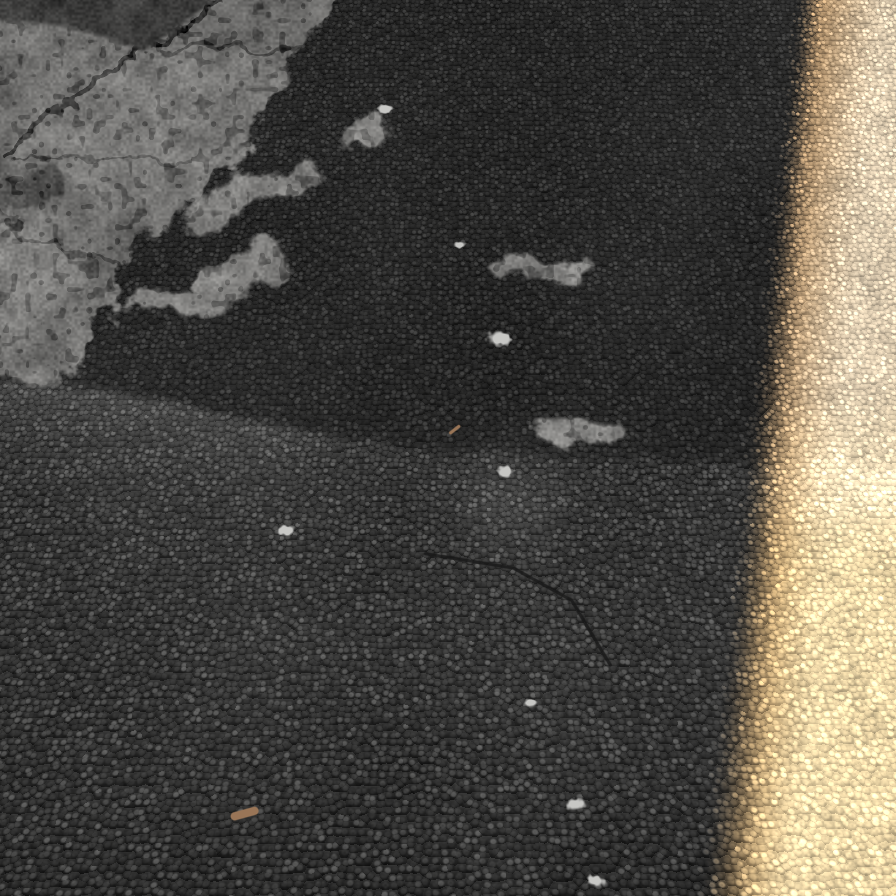
Reproduce this texture procedurally as a WebGL 1 fragment shader.

```glsl
precision highp float;
// Shaded asphalt with worn concrete patches beside a strip of warm sunlight.
uniform vec2 u_resolution;

float hash(vec2 p) {
  return fract(sin(dot(p, vec2(127.1, 311.7))) * 43758.5453);
}

float noise(vec2 p) {
  vec2 i = floor(p), f = fract(p);
  f = f * f * (3.0 - 2.0 * f);
  return mix(mix(hash(i), hash(i + vec2(1.0, 0.0)), f.x),
             mix(hash(i + vec2(0.0, 1.0)), hash(i + 1.0), f.x), f.y);
}

float fbm(vec2 p) {
  float sum = 0.0, amp = 0.5;
  for (int i = 0; i < 4; i++) {
    sum += amp * noise(p);
    p = p * 2.03 + 17.0;
    amp *= 0.5;
  }
  return sum;
}

float segment(vec2 p, vec2 a, vec2 b) {
  vec2 ab = b - a;
  return length(p - a - ab * clamp(dot(p - a, ab) / dot(ab, ab), 0.0, 1.0));
}

float stroke(vec2 p, vec2 a, vec2 b, float width) {
  return 1.0 - smoothstep(width * 0.4, width * 0.4 + 0.002, segment(p, a, b));
}

float speck(vec2 p, vec2 c, float r) {
  float wobble = 0.6 * (noise(p * 240.0) - 0.5);
  return 1.0 - smoothstep(0.6, 1.2, length((p - c) * vec2(0.8, 1.2)) / r + wobble);
}

// Nearest pebble: offset to its centre in xy, random tone in z
vec3 pebble(vec2 p) {
  vec2 cell = floor(p);
  vec3 best = vec3(2.0, 2.0, 0.0);
  for (int j = -1; j <= 1; j++) {
    for (int i = -1; i <= 1; i++) {
      vec2 id = cell + vec2(float(i), float(j));
      vec2 d = p - id - 0.15 - 0.7 * vec2(hash(id), hash(id + 41.3));
      if (dot(d, d) < dot(best.xy, best.xy)) best = vec3(d, hash(id + 7.7));
    }
  }
  return best;
}

void main() {
  vec2 uv = gl_FragCoord.xy / u_resolution;
  float cloud = fbm(uv * 7.0);
  float rough = fbm(uv * 45.0) - 0.47;
  float grain = noise(uv * 330.0) - 0.5;

  // Pebbles shrink towards the top
  vec2 ground = vec2((uv.x - 0.5) * (1.0 + 0.8 * uv.y), uv.y * (1.1 + 0.5 * uv.y));
  vec3 stone = pebble(ground * 105.0);
  float body = 1.0 - smoothstep(0.2, 0.55, length(stone.xy));
  float relief = body * (0.25 + stone.z * stone.z) + stone.y * 0.5 - 0.28;

  // Two asphalt layers meeting at a sloping seam
  float seam = 0.568 - 0.112 * uv.x - 0.012 * sin(uv.x * 7.5 - 2.0) + 0.015 * rough;
  float below = seam - uv.y;
  float lower = smoothstep(-0.006, 0.012, below);
  float tone = mix(0.165, 0.215, lower) + 0.06 * (cloud - 0.47);
  tone -= 0.02 * lower * smoothstep(0.3, 0.0, uv.y);
  tone += 0.09 * lower * exp(-below * 14.0) * smoothstep(0.55, 0.2, uv.x);
  tone += 0.07 * exp(-60.0 * dot(uv - vec2(0.565, 0.44), uv - vec2(0.565, 0.44)) * 5.0);
  tone += relief * mix(0.11, 0.17, lower) + 0.055 * grain;
  vec3 color = tone * vec3(1.0, 1.0, 0.99);

  // Concrete slab and its worn islands
  float edge = 0.062 + (uv.y - 0.583) * 0.782 + 0.07 * rough + 0.012 * sin(uv.y * 24.0);
  float slab = smoothstep(-0.004, 0.006, min(edge - uv.x, uv.y - 0.573 + 0.03 * rough));
  vec2 w = uv + 0.035 * vec2(rough, fbm(uv * 38.0 + 9.0) - 0.47);
  float island = segment(w, vec2(0.225, 0.752), vec2(0.265, 0.783)) - 0.018;
  island = min(island, segment(w, vec2(0.265, 0.785), vec2(0.34, 0.802)) - 0.016);
  island = min(island, segment(w, vec2(0.16, 0.668), vec2(0.24, 0.66)) - 0.014);
  island = min(island, segment(w, vec2(0.235, 0.677), vec2(0.3, 0.708)) - 0.022);
  island = min(island, segment(w, vec2(0.39, 0.849), vec2(0.418, 0.859)) - 0.013);
  island = min(island, segment(w, vec2(0.558, 0.706), vec2(0.645, 0.696)) - 0.012);
  island = min(island, segment(w, vec2(0.613, 0.521), vec2(0.681, 0.516)) - 0.012);
  float worn = 1.0 - smoothstep(-0.004, 0.004, island);
  float pits = smoothstep(0.66, 0.8, noise(uv * 130.0));
  float cement = 0.46 + 0.22 * (cloud - 0.47) + 0.25 * rough + 0.12 * grain - 0.13 * pits;
  cement += 0.08 * worn * (1.0 - slab);

  // Slab joints, stains and the dark corner
  float joint = stroke(w, vec2(0.0, 0.824), vec2(0.165, 0.95), 0.006);
  joint = max(joint, stroke(w, vec2(0.165, 0.95), vec2(0.247, 1.0), 0.006));
  joint = max(joint, 0.6 * stroke(w, vec2(0.02, 0.825), vec2(0.22, 0.817), 0.002));
  joint = max(joint, 0.6 * stroke(w, vec2(0.0, 0.755), vec2(0.17, 0.685), 0.004));
  joint = max(joint, 0.7 * stroke(w, vec2(0.18, 0.945), vec2(0.36, 0.94), 0.004));
  cement -= 0.22 * joint;
  cement -= 0.14 * (1.0 - smoothstep(0.015, 0.025, segment(w, vec2(0.0, 0.775), vec2(0.05, 0.795))));
  float corner = smoothstep(-0.003, 0.006, uv.y - 0.975 + 1.3 * uv.x * uv.x)
               * smoothstep(-0.004, 0.004, uv.y - 0.824 - 0.74 * uv.x);
  cement = mix(cement, 0.24 + 0.2 * rough + 0.1 * grain, corner);
  color = mix(color, cement * vec3(1.0, 0.995, 0.98), max(slab, worn));

  // Twig, dry leaves and pale litter
  float twig = stroke(uv, vec2(0.475, 0.382), vec2(0.573, 0.366), 0.002);
  twig = max(twig, stroke(uv, vec2(0.573, 0.366), vec2(0.638, 0.33), 0.002));
  twig = max(twig, stroke(uv, vec2(0.638, 0.33), vec2(0.681, 0.258), 0.002));
  color = mix(color, vec3(0.09), 0.8 * twig);
  float leaf = max(stroke(uv, vec2(0.262, 0.089), vec2(0.284, 0.095), 0.009),
                   stroke(uv, vec2(0.503, 0.517), vec2(0.512, 0.524), 0.002));
  color = mix(color, vec3(0.6, 0.46, 0.34), leaf);
  float litter = max(speck(uv, vec2(0.557, 0.622), 0.010), speck(uv, vec2(0.564, 0.474), 0.007));
  litter = max(litter, max(speck(uv, vec2(0.642, 0.102), 0.008), speck(uv, vec2(0.319, 0.408), 0.007)));
  litter = max(litter, max(speck(uv, vec2(0.591, 0.215), 0.006), speck(uv, vec2(0.665, 0.017), 0.008)));
  litter = max(litter, max(speck(uv, vec2(0.514, 0.727), 0.005), speck(uv, vec2(0.43, 0.879), 0.006)));
  color = mix(color, vec3(0.78, 0.78, 0.77), litter);

  // Sunlight with a warm penumbra that widens towards the bottom
  float across = uv.x - 0.788 - 0.11 * uv.y + 0.012 * relief;
  float sun = smoothstep(-0.008, mix(0.065, 0.025, uv.y), across);
  vec3 lit = mix(vec3(0.95, 0.86, 0.67), vec3(0.88, 0.81, 0.70), smoothstep(0.35, 0.6, uv.y));
  lit += 0.1 * exp(-pow((uv.y - 0.455) * 22.0, 2.0));
  lit *= 0.98 + 0.3 * relief + 0.2 * grain + 0.25 * rough;
  lit *= mix(vec3(0.8, 0.7, 0.58), vec3(1.03), smoothstep(0.0, 0.1, across));
  color = mix(color, lit, sun);

  gl_FragColor = vec4(clamp(color, 0.0, 1.0), 1.0);
}
```
